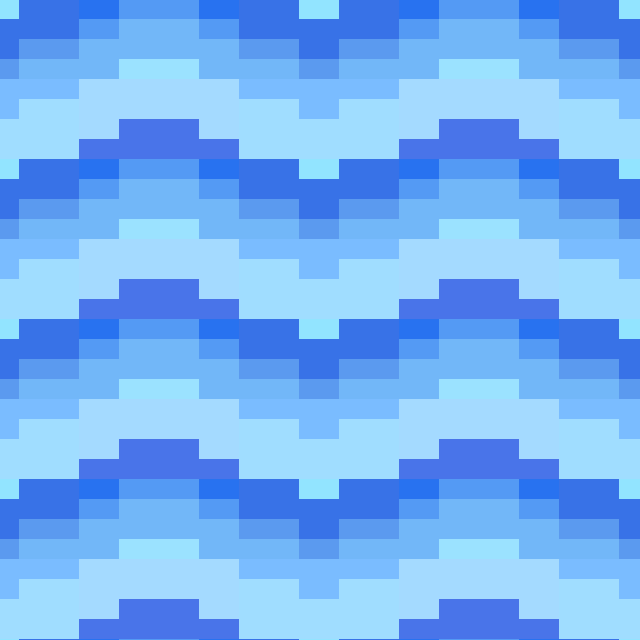
This pattern is drawn by a Shadertoy shader. Its source:

```glsl
// Stepped pixel-art waves: blocky blue bands that rise and fall in columns.
// Each column is lifted by its step height, then the band index picks a colour;
// crest and trough halves are tinted slightly differently. Tiles seamlessly.

const vec2  REPEATS   = vec2(2.0, 4.0);    // waves across and down
const vec2  CELLS     = vec2(16.0, 8.0);   // blocks per wave
const vec2  SHIFT     = vec2(0.05);        // grid offset, in blocks
const vec3  STEPS     = vec3(1.0, 4.0, 6.0); // columns where the wave climbs
const int   SAMPLES   = 4;                 // antialiasing samples per axis

const vec3 DEEP_TROUGH  = vec3(0.220, 0.447, 0.906);
const vec3 DEEP_CREST   = vec3(0.286, 0.455, 0.914);
const vec3 DEEP_EDGE    = vec3(0.157, 0.447, 0.941);
const vec3 MID_TROUGH   = vec3(0.357, 0.604, 0.937);
const vec3 MID_CREST    = vec3(0.329, 0.604, 0.957);
const vec3 SOFT_UPPER   = vec3(0.447, 0.718, 0.973);
const vec3 SOFT_LOWER   = vec3(0.478, 0.737, 1.000);
const vec3 PALE_TROUGH  = vec3(0.627, 0.867, 1.000);
const vec3 PALE_CREST   = vec3(0.643, 0.855, 1.000);
const vec3 GLINT_TROUGH = vec3(0.573, 0.894, 1.000);
const vec3 GLINT_CREST  = vec3(0.608, 0.886, 1.000);

// Step height of a column: 0 in the trough, 3 on the crest.
float stepHeight(float column) {
    float fromTrough = min(column, CELLS.x - 1.0 - column);
    return dot(step(STEPS, vec3(fromTrough)), vec3(1.0));
}

// Colour of one block; rows count downward from the top of a wave.
vec3 blockColor(vec2 block) {
    float height = stepHeight(block.x);
    float band = mod(block.y + height - 1.0, CELLS.y);
    bool crest = height > 1.5;

    if (band < 1.5) {
        bool edge = height == 2.0 && band > 0.5;
        return edge ? DEEP_EDGE : crest ? DEEP_CREST : DEEP_TROUGH;
    }
    if (band < 2.5) return crest ? MID_CREST : MID_TROUGH;
    if (band < 4.5) return block.y < 3.5 ? SOFT_UPPER : SOFT_LOWER;

    // Glints sit at the top of the crest's pale band and the foot of the trough's.
    if (height == 3.0 && band < 5.5) return GLINT_CREST;
    if (height == 0.0 && band > 6.5) return GLINT_TROUGH;
    return crest ? PALE_CREST : PALE_TROUGH;
}

void mainImage(out vec4 fragColor, in vec2 fragCoord) {
    vec3 sum = vec3(0.0);
    for (int j = 0; j < SAMPLES; j++) {
        for (int i = 0; i < SAMPLES; i++) {
            vec2 jitter = (vec2(i, j) + 0.5) / float(SAMPLES) - 0.5;
            vec2 uv = (fragCoord + jitter) / iResolution.xy;
            uv.y = 1.0 - uv.y;
            vec2 grid = uv * REPEATS * CELLS + SHIFT;
            sum += blockColor(mod(floor(grid), CELLS));
        }
    }
    fragColor = vec4(sum / float(SAMPLES * SAMPLES), 1.0);
}
```
